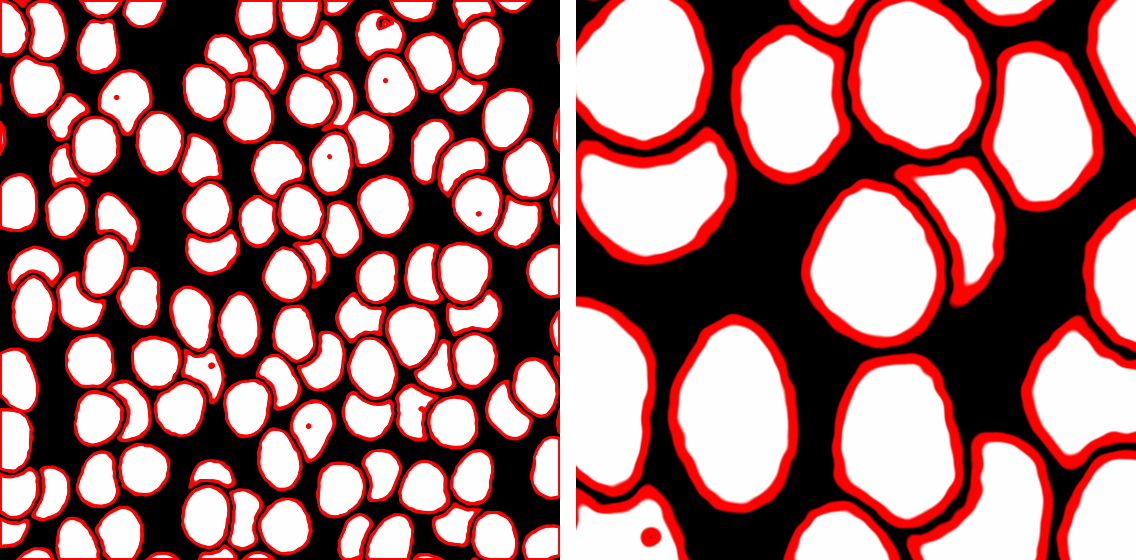
Left, the full canvas; right, a detail of the centre.
A three.js fragment shader for this pattern:

```glsl
// Draws scattered white oval cells with red outlines on black, overlaps cut into crescents.
varying vec2 vUv;

float hash(vec2 p) {
  return fract(sin(dot(p, vec2(127.1, 311.7))) * 43758.5453);
}

float noise(vec2 p) {
  vec2 i = floor(p), f = fract(p);
  f = f * f * (3.0 - 2.0 * f);
  return mix(mix(hash(i), hash(i + vec2(1.0, 0.0)), f.x),
             mix(hash(i + vec2(0.0, 1.0)), hash(i + 1.0), f.x), f.y);
}

// Maximum with a rounded corner of size k
float smoothMax(float a, float b, float k) {
  float h = max(k - abs(a - b), 0.0) / k;
  return max(a, b) + 0.25 * h * h * k;
}

// Signed distance to the oval that belongs to one grid slot
float ovalDistance(vec2 p, vec2 id) {
  if (hash(id + 3.7) < 0.06) return 1.0;

  // Mostly upright, slightly egg-shaped oval
  float tilt = (hash(id + 11.3) - 0.5) * 0.8;
  float c = cos(tilt), s = sin(tilt);
  vec2 q = mat2(c, -s, s, c) * p;
  q.x *= 1.0 + (hash(id + 17.9) - 0.5) * 6.0 * q.y;
  vec2 radius = vec2(mix(0.034, 0.046, hash(id + 23.1)),
                     mix(0.045, 0.057, hash(id + 29.5)));
  float k = length(q / radius);
  float d = k * (k - 1.0) / (length(q / (radius * radius)) + 0.0001);

  // Uneven rim
  float angle = atan(q.y, q.x);
  d += 0.0014 * sin(3.0 * angle + 6.28 * hash(id + 31.7));
  d += 0.0009 * sin(4.0 * angle + 6.28 * hash(id + 37.3));

  // Rare small spot or open hook inside the cell
  float kind = hash(id + 41.9);
  if (kind < 0.08) {
    vec2 v = q - (vec2(hash(id + 43.3), hash(id + 47.1)) - 0.5) * 0.05;
    float ring = kind < 0.02 ? 0.009 : 0.0;
    float mark = (ring > 0.0 ? 0.0045 : 0.002) - abs(length(v) - ring);
    d = max(d, min(mark, v.y + 0.004));
  }
  return d;
}

void main() {
  const float GRID = 10.4;
  float dist[9];
  float rank[9];

  // Distances and stacking order of the nearby cells, odd rows shifted
  vec2 g = vUv * GRID;
  float rough = (noise(vUv * 115.0) - 0.5) * 0.0028;
  for (int n = 0; n < 9; n++) {
    float row = floor(g.y) + floor(float(n) / 3.0 + 0.01) - 1.0;
    float shift = 0.5 * mod(row, 2.0);
    float column = floor(g.x - shift) + mod(float(n), 3.0) - 1.0;
    vec2 id = vec2(column, row);
    vec2 jitter = (vec2(hash(id + 53.7), hash(id + 59.3)) - 0.5) * 0.8;
    vec2 center = id + vec2(0.5 + shift, 0.5) + jitter;
    dist[n] = ovalDistance((g - center) / GRID, id) + rough;
    rank[n] = hash(id + 61.1);
  }

  // Each cell is cut back from the cells stacked above it
  float shape = 1.0;
  for (int i = 0; i < 9; i++) {
    float d = dist[i];
    for (int j = 0; j < 9; j++) {
      if (rank[j] > rank[i]) d = smoothMax(d, 0.0105 - dist[j], 0.008);
    }
    shape = min(shape, d);
  }

  // Close the outlines along the canvas border
  vec2 border = abs(vUv - 0.5) - 0.5;
  shape = max(shape, max(border.x, border.y) + 0.0005);

  // Black ground, red outline, white filling
  vec3 red = vec3(0.995, 0.005, 0.005);
  vec3 color = mix(red, vec3(0.003, 0.0, 0.0), smoothstep(-0.001, 0.001, shape - 0.003));
  color = mix(vec3(1.0, 0.998, 0.998), color, smoothstep(-0.001, 0.001, shape + 0.003));
  gl_FragColor = vec4(color, 1.0);
}
```
